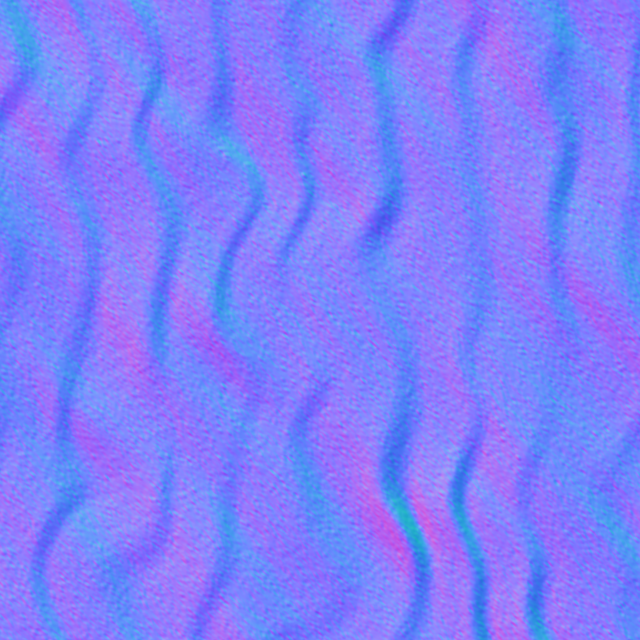
Give the GLSL for this texture map, as a WebGL 1 fragment shader.

```glsl
precision highp float;

uniform vec2 u_resolution;

const float TAU = 6.2831853;
const float FOLD_COUNT = 8.0;
const float FOLD_HEIGHT = 0.0038;
const float SWELL_HEIGHT = 0.0105;
const float GRAIN_HEIGHT = 0.00064;
const float SAMPLE_STEP = 0.0007;

// Random position (xy) and weight (z) for one cell
vec3 cellRandom(vec2 cell) {
  vec3 q = fract(vec3(cell.xyx) * vec3(0.1031, 0.1030, 0.0973));
  q += dot(q, q.yxz + 33.33);
  return fract((q.xxy + q.yzz) * q.zyx);
}

// Smooth cellular noise: one soft bump or dent scattered in each cell
float lumps(vec2 p, float seed) {
  p += seed;
  vec2 cell = floor(p);
  float sum = 0.0;
  for (int j = -1; j <= 1; j++) {
    for (int i = -1; i <= 1; i++) {
      vec2 neighbour = cell + vec2(float(i), float(j));
      vec3 rnd = cellRandom(neighbour);
      vec2 offset = p - neighbour - rnd.xy;
      float falloff = max(0.0, 1.0 - dot(offset, offset));
      sum += (rnd.z * 2.0 - 1.0) * falloff * falloff * falloff;
    }
  }
  return sum;
}

// Shear that leans features down to the right
vec2 lean(vec2 p, float amount) {
  return vec2(p.x + amount * p.y, p.y);
}

// Meandering upright folds, steep on one side and gentle on the other
float folds(vec2 p, float count, float height) {
  float bend = 0.080 * lumps(p * vec2(3.5, 5.5), 17.3)
             + 0.028 * lumps(p * vec2(7.0, 8.0), 41.7);
  float phase = TAU * count * (p.x + bend);
  float strength = exp(lumps(p * vec2(6.0, 5.0), 73.1));
  return height * strength * sin(phase + 0.6 * sin(phase));
}

// Slanted swells between the folds
float swells(vec2 p, float height) {
  return height * (lumps(lean(p, 0.6) * vec2(9.0, 4.0), 109.6)
       + 0.35 * lumps(lean(p, 0.7) * vec2(18.0, 7.0), 157.4));
}

// Fine leathery surface
float grain(vec2 p, float height) {
  vec2 q = lean(p, 0.5);
  return height * (lumps(q * vec2(175.0, 145.0), 211.2)
       + 0.6 * lumps(q * vec2(85.0, 75.0), 307.9));
}

float surface(vec2 p) {
  return folds(p, FOLD_COUNT, FOLD_HEIGHT) + swells(p, SWELL_HEIGHT)
       + grain(p, GRAIN_HEIGHT);
}

// Forward differences of the height
vec2 slopeAt(vec2 p, float e) {
  float h = surface(p);
  return vec2(surface(p + vec2(e, 0.0)) - h, surface(p + vec2(0.0, e)) - h) / e;
}

// Pack a slope as a tangent-space normal with green pointing down
vec3 encodeNormal(vec2 slope) {
  return normalize(vec3(-slope.x, slope.y, 1.0)) * 0.5 + 0.5;
}

void main() {
  vec2 p = gl_FragCoord.xy / u_resolution;
  gl_FragColor = vec4(encodeNormal(slopeAt(p, SAMPLE_STEP)), 1.0);
}
```
